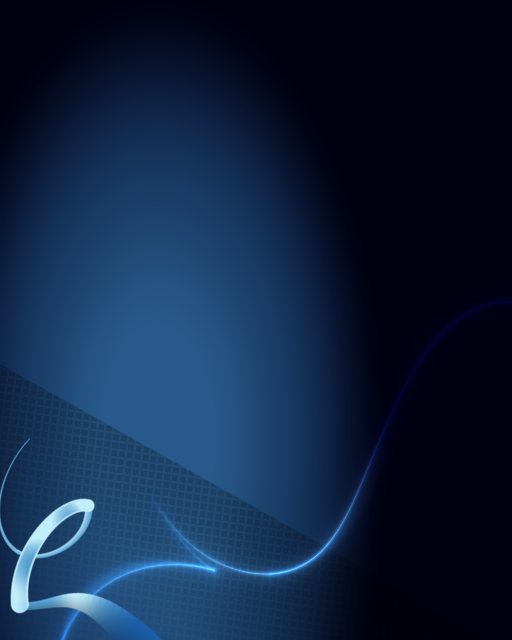
A Shadertoy shader for this background:

```glsl
// A deep blue backdrop: a tall oval glow, a slanted mesh panel at lower left,
// luminous wave lines sweeping to the right and a glossy curled ribbon.
// Curves are cubic Beziers measured segment by segment; units: height = 1.

const float ASPECT = 0.802;
const vec2 GLOW_CENTER = vec2(0.247, 0.323);
const vec2 GLOW_RADIUS = vec2(0.352, 0.677);
const float GLOW_LOWER_RADIUS = 0.91;
const vec3 NIGHT = vec3(0.0, 0.0, 0.065);
const vec3 NAVY = vec3(0.045, 0.110, 0.230);
const vec3 OCEAN = vec3(0.095, 0.225, 0.390);
const vec3 CORE = vec3(0.155, 0.350, 0.540);
const vec3 INDIGO = vec3(0.015, 0.015, 0.200);
const vec3 AZURE = vec3(0.12, 0.42, 0.75);
const vec3 SKY = vec3(0.33, 0.62, 0.82);
const vec3 ICE = vec3(0.76, 0.93, 0.98);
const float MESH_CELL = 0.0125;
const int SEGMENTS = 24;
const int FIBRES = 5;

vec2 bezier(vec2 a, vec2 b, vec2 c, vec2 d, float t) {
    float s = 1.0 - t;
    return s*s*s*a + 3.0*s*s*t*b + 3.0*s*t*t*c + t*t*t*d;
}

// Returns signed distance, position along the curve, position across it.
vec3 stroke(vec2 p, vec2 a, vec2 b, vec2 c, vec2 d, float w0, float w1) {
    vec3 best = vec3(10.0, 0.0, 0.0);
    vec2 start = a;
    for (int i = 1; i <= SEGMENTS; i++) {
        vec2 end = bezier(a, b, c, d, float(i) / float(SEGMENTS));
        vec2 seg = end - start, rel = p - start;
        float h = clamp(dot(rel, seg) / dot(seg, seg), 0.0, 1.0);
        float t = (float(i - 1) + h) / float(SEGMENTS);
        float w = mix(w0, w1, t*t);
        float dist = length(rel - seg*h) - w;
        float side = (seg.x*rel.y - seg.y*rel.x) / (length(seg) * max(w, 1e-4));
        if (dist < best.x) best = vec3(dist, t, side);
        start = end;
    }
    return best;
}

float beam(float d) {
    return 0.75*exp(-d / 0.0018) + 0.22*exp(-d / 0.012);
}

vec3 backdrop(vec2 p) {
    vec2 q = p - GLOW_CENTER;
    float r = length(q / vec2(GLOW_RADIUS.x, q.y > 0.0 ? GLOW_RADIUS.y : GLOW_LOWER_RADIUS));
    vec3 col = mix(CORE, OCEAN, smoothstep(0.22, 0.64, r));
    col = mix(col, NAVY, smoothstep(0.55, 0.86, r));
    return mix(col, NIGHT, smoothstep(0.74, 1.03, r));
}

vec3 addMesh(vec3 col, vec2 p, float px) {
    float depth = 0.431 - 0.56*p.x - p.y;
    float inside = smoothstep(-px, px, depth);
    vec2 g = vec2(p.x - 0.12*p.y, p.y + 0.15*p.x) / MESH_CELL;
    vec2 toLine = (0.5 - abs(fract(g) - 0.5)) * MESH_CELL;
    float line = 1.0 - smoothstep(0.0008, 0.0008 + 1.2*px, min(toLine.x, toLine.y));
    float fade = 1.0 - smoothstep(0.0, 0.38, depth);
    float shade = mix(0.96, 0.72, fade) + line*mix(0.04, 0.12, fade);
    return col * mix(1.0, shade, inside);
}

vec3 waves(vec2 p) {
    // Main wave: rising brightness, bright trough, then a fading climb
    vec2 trough = vec2(0.423, 0.103), climb = vec2(0.618, 0.362);
    vec3 m = stroke(p, vec2(0.241, 0.219), vec2(0.293, 0.134), vec2(0.358, 0.102), trough, 0.0, 0.0);
    vec3 light = mix(AZURE*0.1, SKY, m.y) * beam(m.x);
    m = stroke(p, trough, vec2(0.536, 0.111), vec2(0.553, 0.232), climb, 0.0, 0.0);
    light = max(light, mix(SKY, INDIGO, smoothstep(0.25, 1.0, m.y)) * beam(m.x));
    m = stroke(p, climb, vec2(0.671, 0.479), vec2(0.729, 0.529), vec2(ASPECT, 0.529), 0.0, 0.0);
    light = max(light, INDIGO * beam(m.x));

    // Left crest and its descending veil meet at one tip
    vec2 tip = vec2(0.335, 0.109);
    m = stroke(p, vec2(0.234, 0.221), vec2(0.267, 0.180), vec2(0.293, 0.134), tip, 0.0, 0.0);
    light += AZURE * 0.45 * m.y * beam(m.x);
    m = stroke(p, vec2(0.098, 0.0), vec2(0.143, 0.108), vec2(0.247, 0.134), tip, 0.0, 0.0);
    light += mix(AZURE*0.5, SKY*0.75, m.y) * beam(m.x);

    // Soft fibres fan out from both waves
    for (int i = 1; i <= FIBRES; i++) {
        float k = float(i) / float(FIBRES);
        m = stroke(p, trough, vec2(0.536, 0.111), vec2(0.553 + 0.05*k, 0.232), climb, 0.0, 0.0);
        light += AZURE * 0.15 * (1.0 - 0.7*k) * (1.0 - m.y) * exp(-m.x / 0.004);
        m = stroke(p, vec2(0.098, 0.0), vec2(0.143 - 0.02*k, 0.108 + 0.03*k), vec2(0.247, 0.134), tip, 0.0, 0.0);
        light += AZURE * 0.13 * (1.0 - 0.7*k) * exp(-m.x / 0.004);
    }
    return light;
}

vec3 addRibbon(vec3 col, vec2 p, float px) {
    // Thin tail and the back of the loop
    vec2 joint = vec2(0.029, 0.137);
    vec3 s = stroke(p, vec2(0.046, 0.314), vec2(-0.007, 0.258), vec2(-0.020, 0.167), joint, 0.0007, 0.003);
    col = mix(col, mix(SKY, ICE, 0.35*s.y), smoothstep(px, -px, s.x));
    s = stroke(p, joint, vec2(0.072, 0.115), vec2(0.137, 0.154), vec2(0.139, 0.203), 0.003, 0.006);
    col = mix(col, mix(SKY, ICE, 0.4 + 0.4*s.z), smoothstep(px, -px, s.x));

    // Lower fold, widening and darkening off the canvas
    s = stroke(p, vec2(0.031, 0.053), vec2(0.098, 0.049), vec2(0.124, 0.102), vec2(0.228, -0.016), 0.006, 0.030);
    vec3 fold = mix(SKY, ICE, exp(-pow((s.y - 0.52) / 0.17, 2.0)));
    fold = mix(fold, AZURE*0.85, smoothstep(0.62, 0.95, s.y)) * (0.9 + 0.15*s.z);
    col = mix(col, fold, smoothstep(px, -px, s.x));

    // Front of the loop with glossy bands
    s = stroke(p, vec2(0.138, 0.210), vec2(0.098, 0.219), vec2(0.023, 0.141), vec2(0.031, 0.056), 0.010, 0.014);
    float gloss = 0.5 + 0.5*cos(13.0*s.y) - 0.25*s.z;
    vec3 front = mix(SKY, ICE, clamp(gloss + 0.5 - 0.6*s.y, 0.0, 1.0));
    front = mix(front, ICE, smoothstep(0.6, 0.95, abs(s.z)));
    return mix(col, front, smoothstep(px, -px, s.x));
}

void mainImage(out vec4 fragColor, in vec2 fragCoord) {
    vec2 p = fragCoord / iResolution.xy * vec2(ASPECT, 1.0);
    float px = 1.0 / iResolution.y;
    vec3 col = addMesh(backdrop(p), p, px);
    col += waves(p);
    col = addRibbon(col, p, px);
    fragColor = vec4(clamp(col, 0.0, 1.0), 1.0);
}
```
